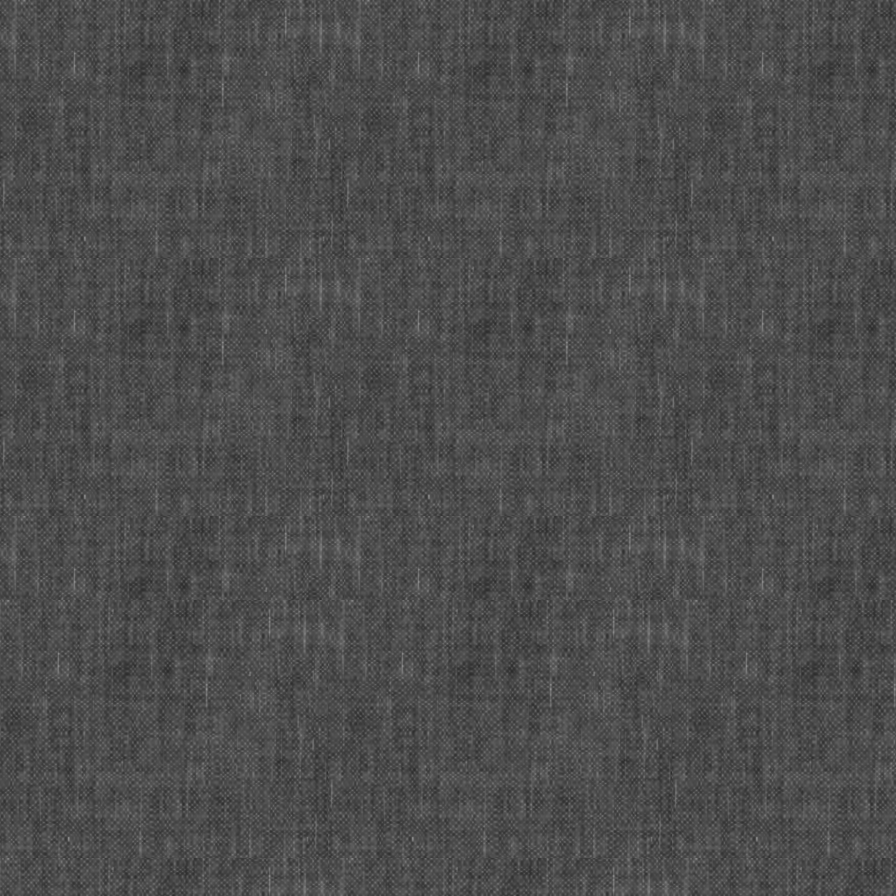
Give the GLSL for this texture, as a Shadertoy shader.

```glsl
// Charcoal linen: a very fine plain weave with thin vertical threads and pale slubs.
// A checkered sine weave is broken up by noise stretched along warp and weft,
// then laid out in swatches that repeat, with one shifted course near the bottom.

const float PI = 3.14159265;
const vec2 SWATCH = vec2(0.384, 0.288);       // size of one repeat
const vec2 THREADS = vec2(122.0, 88.0);       // warp and weft threads per repeat
const float COURSE_START = 0.67;              // depth at which the shifted course begins
const float COURSE_SHIFT = 0.018;
const float BASE_GREY = 0.294;
const float WEAVE_CONTRAST = 0.054;
const float WARP_CONTRAST = 0.080;
const float PALE_THREAD = 0.075;
const float WEFT_CONTRAST = 0.042;
const float FIBRE_CONTRAST = 0.080;
const float CLOUD_CONTRAST = 0.030;
const float THREAD_WOBBLE = 1.3;
const int SLUB_COUNT = 40;
const float SLUB_WIDTH = 0.0010;

float hash(vec2 p) {
    return fract(sin(dot(p, vec2(127.1, 311.7))) * 43758.5453);
}

float noise(vec2 p) {
    vec2 cell = floor(p);
    vec2 f = fract(p);
    f = f * f * (3.0 - 2.0 * f);
    float low = mix(hash(cell), hash(cell + vec2(1.0, 0.0)), f.x);
    float high = mix(hash(cell + vec2(0.0, 1.0)), hash(cell + vec2(1.0, 1.0)), f.x);
    return mix(low, high, f.y);
}

// Noise centred on zero, with its own seed offset.
float vary(vec2 p, float seed) {
    return noise(p + seed * vec2(17.0, 29.0)) - 0.5;
}

// Thick places in the warp: mostly thin vertical dashes, some short knots.
float slubs(vec2 p) {
    float light = 0.0;
    for (int i = 0; i < SLUB_COUNT; i++) {
        float id = float(i);
        vec2 center = SWATCH * vec2(hash(vec2(id, 1.3)), hash(vec2(id, 7.9)));
        float reach = mix(0.003, 0.028, pow(hash(vec2(id, 4.1)), 1.5));
        float strength = mix(0.04, 0.18, pow(hash(vec2(id, 9.7)), 2.0));
        vec2 d = p - center;
        d.x += 0.0003 * sin(d.y * 90.0 + id);
        float across = exp(-d.x * d.x / (SLUB_WIDTH * SLUB_WIDTH));
        float along = 1.0 - smoothstep(0.5 * reach, reach, abs(d.y));
        light += strength * across * along;
    }
    return light;
}

float linen(vec2 p) {
    // Thread coordinates, bent so that rows and columns wander.
    vec2 thread = p / SWATCH * THREADS;
    vec2 bent = thread + THREAD_WOBBLE * vec2(
        vary(p * vec2(110.0, 30.0), 1.0),
        vary(p * vec2(40.0, 110.0), 2.0));

    // Over-and-under crossings, uneven in depth, with peaked highlights.
    float crossing = sin(PI * bent.x) * sin(PI * bent.y);
    float depth = 1.0 + 1.3 * vary(thread * vec2(0.6, 0.45), 3.0);
    float weave = depth * (crossing + 0.45 * crossing * crossing - 0.11);

    // Single warp threads, lighter or darker along their length.
    float warp = 0.70 * vary(vec2(thread.x * 0.95, p.y * 22.0), 4.0)
               + 0.55 * vary(vec2(thread.x * 0.95, p.y * 75.0), 5.0)
               + 0.35 * vary(vec2(thread.x * 0.22, p.y * 8.0), 6.0);

    // A sparse set of threads catches more light.
    float pale = smoothstep(0.18, 0.5, vary(vec2(thread.x * 0.9, p.y * 26.0), 12.0));

    // Weft rows, mostly short and broken.
    float weft = vary(vec2(p.x * 45.0, thread.y * 0.9), 7.0)
               + 0.6 * vary(vec2(p.x * 12.0, thread.y * 0.45), 8.0);

    // Broad worn patches and fine fibre texture.
    float cloud = 0.7 * vary(p * vec2(11.0, 13.0), 9.0)
                + 0.5 * vary(p * vec2(36.0, 22.0), 10.0);
    float fibre = vary(thread * vec2(1.1, 0.95), 11.0);

    return BASE_GREY + WEAVE_CONTRAST * weave + WARP_CONTRAST * warp
         + PALE_THREAD * pale + WEFT_CONTRAST * weft
         + CLOUD_CONTRAST * cloud + FIBRE_CONTRAST * fibre + slubs(p);
}

void mainImage(out vec4 fragColor, in vec2 fragCoord) {
    vec2 p = fragCoord / iResolution.xy;
    p.y = 1.0 - p.y;

    // Swatch layout, measured downward from the top edge.
    if (p.y > COURSE_START) p += vec2(COURSE_SHIFT, -COURSE_START);
    float grey = linen(mod(p, SWATCH));

    fragColor = vec4(vec3(clamp(grey, 0.16, 0.62)), 1.0);
}
```
